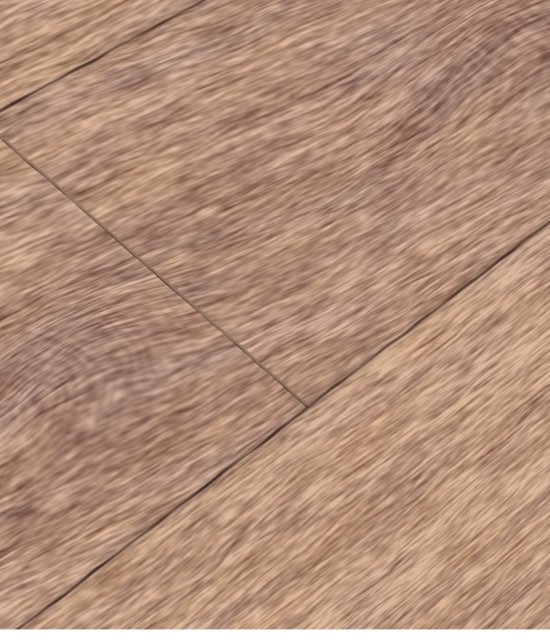
A WebGL 2 fragment shader for this texture:

```glsl
#version 300 es
precision highp float;
// Oak floor planks seen at an angle: long seams fan out from a far vanishing
// point, one thin butt joint crosses the middle row, and layers of stretched
// gradient noise in plank space give the grain, pores and growth figures.

#define VANISH vec2(3.702, 2.837)    // where the long seams meet
#define CORNER vec2(0.483, 0.364)    // where joint and lower seam meet
#define JOINT_NORMAL vec2(0.659, 0.752)
#define FIRST_SLOPE 0.543            // slope of the upper seam
#define SLOPE_STEP 0.225             // slope change from seam to seam
#define PLANK_WIDTH 0.62
#define PLANK_LENGTH 2.6
#define SEAM_HALF 0.0022
#define JOINT_HALF 0.0023
#define GRAIN_CONTRAST 0.95
#define BORDER 0.0165                // white strip along the bottom

uniform vec2 u_resolution;
out vec4 fragColor;

const vec3 DARK_OAK = vec3(0.53, 0.39, 0.33);
const vec3 LIGHT_OAK = vec3(0.82, 0.68, 0.58);
const vec3 SEAM_COLOR = vec3(0.29, 0.20, 0.17);
const vec3 JOINT_COLOR = vec3(0.55, 0.46, 0.38);

float hash(vec2 cell) {
  uvec2 k = uvec2(ivec2(cell)) * uvec2(1597334673u, 3812015801u);
  uint h = (k.x ^ k.y) * 1597334673u;
  h = (h ^ (h >> 15)) * 2246822519u;
  return float((h ^ (h >> 13)) >> 8) / 16777216.0;
}

float cornerSlope(vec2 cell, vec2 offset) {
  float angle = 6.2832 * hash(cell);
  return dot(vec2(cos(angle), sin(angle)), offset);
}

float noise(vec2 p) {
  vec2 i = floor(p), f = p - i;
  vec2 w = f * f * f * (f * (f * 6.0 - 15.0) + 10.0);
  vec2 e = vec2(1.0, 0.0);
  float low = mix(cornerSlope(i, f), cornerSlope(i + e, f - e), w.x);
  float high = mix(cornerSlope(i + e.yx, f - e.yx), cornerSlope(i + 1.0, f - 1.0), w.x);
  return mix(low, high, w.y);
}

// x runs along the plank, y counts rows downward from the upper seam
vec2 plankSpace(vec2 p) {
  vec2 d = VANISH - p;
  return vec2(dot(p - CORNER, JOINT_NORMAL), (d.y / d.x - FIRST_SLOPE) / SLOPE_STEP);
}

float stroke(float d, float halfWidth) {
  float soft = 0.8 / u_resolution.y;
  return 1.0 - smoothstep(halfWidth - soft, halfWidth + soft, abs(d));
}

vec3 wood(vec2 p, vec2 plank, float row, float id) {
  bool middle = row == 0.0;
  vec2 g = vec2(plank.x, plank.y * PLANK_WIDTH);
  g.y -= (middle ? 0.12 : 0.04) * g.x;

  // Growth figures: arcs and bent grain around two spots in the middle row
  float rings = 0.0, shade = 0.0;
  for (int i = 0; i < 2; i++) {
    vec2 q = p - vec2(0.13, 0.44) - float(i) * vec2(0.70, 0.51);
    q = mat2(0.87, -0.5, 0.5, 0.87) * q;
    float near = middle ? exp(-dot(q * q, vec2(30.0, 85.0))) : 0.0;
    float radius = length((q + vec2(0.2, 0.02)) * vec2(0.6, 1.0));
    rings += near * sin((radius + 0.014 * noise(p * 18.0)) * 480.0);
    shade += near;
    g.y += 0.045 * near;
  }
  g += vec2(7.3, 3.7) * (row * 3.0 + id);
  g.y += 0.016 * noise(g * vec2(3.0, 6.0)) + 0.004 * noise(g * vec2(13.0, 24.0));

  // Broad bands, streaks, fine fibres, short flecks
  float broad = noise(g * vec2(1.6, 9.0) + 5.0);
  float streak = noise(g * vec2(3.5, 36.0) + 19.0);
  float fibre = noise(g * vec2(13.0, 128.0)) * 0.72 + noise(g * vec2(34.0, 215.0)) * 0.62;
  float fleck = noise(g * vec2(70.0, 150.0) + 11.0);

  // Thin dark pore lines along zero crossings, gathered in patches
  float crossing = abs(noise(g * vec2(7.0, 62.0) + 41.0));
  float patches = smoothstep(-0.1, 0.3, noise(g * vec2(6.0, 22.0) + 57.0));
  float pores = patches * (1.0 - smoothstep(0.02, 0.13, crossing));

  float tone = 0.30 * broad + 0.36 * streak + fibre + 0.26 * fleck - 0.34 * pores;
  tone = GRAIN_CONTRAST * (tone + 0.10 * rings) - 0.17 * shade;
  tone += middle ? 0.55 : 0.72;

  vec3 color = mix(DARK_OAK, LIGHT_OAK, clamp(tone, -0.3, 1.12));
  float warmth = noise(g * vec2(5.0, 20.0) + 73.0) + (middle ? 0.0 : 0.35) - 0.4 * shade;
  return color + warmth * vec3(0.018, 0.002, -0.032);
}

void main() {
  vec2 p = gl_FragCoord.xy / u_resolution.y;
  vec2 plank = plankSpace(p);
  float row = floor(plank.y);
  float along = plank.x / PLANK_LENGTH + 0.5 * mod(row, 2.0);
  vec3 color = wood(p, plank, row, floor(along));

  // Butt joint: grey-tan filler with an uneven dark lower edge
  float joint = (along - round(along)) * PLANK_LENGTH + 0.0016 * noise(p * 16.0);
  float chip = clamp(0.5 + 0.7 * noise(p * 30.0), 0.15, 0.8);
  color = mix(color, JOINT_COLOR, 0.85 * stroke(joint, JOINT_HALF));
  color = mix(color, SEAM_COLOR, chip * stroke(joint + 0.0022, 0.0011));

  // Long seams: a dark uneven gap inside a soft shadow
  float slope = FIRST_SLOPE + SLOPE_STEP * plank.y;
  float toCanvas = SLOPE_STEP * (VANISH.x - p.x) / sqrt(1.0 + slope * slope);
  float seam = (plank.y - round(plank.y)) * toCanvas + 0.0024 * noise(p * 24.0);
  float wear = clamp(0.68 + 0.8 * noise(p * 17.0 + 8.0), 0.3, 1.0);
  color *= 1.0 - 0.2 * exp(-abs(seam) * 160.0);
  color = mix(color, SEAM_COLOR, wear * stroke(seam, SEAM_HALF * (0.6 + 0.5 * wear)));

  color = mix(color, vec3(1.0), stroke(p.y, BORDER));
  fragColor = vec4(color, 1.0);
}
```
